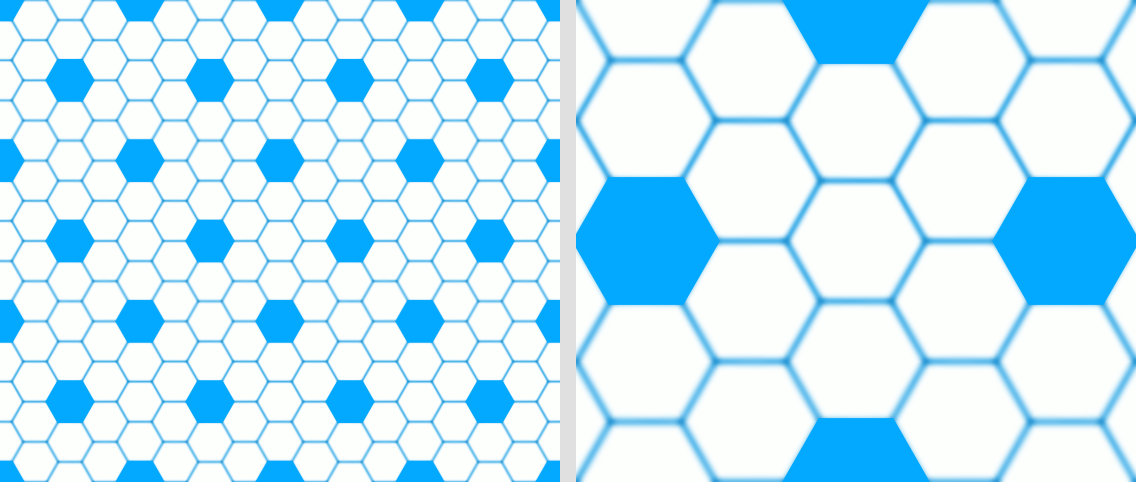
Left, the full canvas; right, a detail of the centre.
Give the GLSL for this pattern, as a Shadertoy shader.

```glsl
// Honeycomb of white cells with soft blue joints and sparse solid blue cells.
// Cells and blue accents sit on two centred lattices with whole repeats across
// the canvas; joints fade by edge distance and vary gently with wrapping sines.

const float TAU = 6.2831853;
const vec2 CANVAS = vec2(512.0, 440.0);        // design units
const vec2 CELL_PITCH = CANVAS / vec2(8.0, 12.0);
const vec2 ACCENT_PITCH = CANVAS / vec2(4.0, 3.0);

const vec3 WHITE = vec3(0.994, 1.0, 0.994);
const vec3 BLUE = vec3(0.01, 0.66, 1.0);
const vec3 JOINT = vec3(0.24, 0.68, 0.91);
const vec3 KNOT = vec3(0.08, 0.54, 0.80);

// Offset from p to the nearest point of a rectangular lattice
vec2 wrapCentred(vec2 p, vec2 pitch) {
    return p - pitch * floor(p / pitch + 0.5);
}

// Offset to the nearest corner or centre point of a centred lattice
vec2 nearestCentre(vec2 p, vec2 pitch) {
    vec2 a = wrapCentred(p, pitch);
    vec2 b = wrapCentred(p - 0.5 * pitch, pitch);
    return dot(a, a) < dot(b, b) ? a : b;
}

// Signed edge distance of a flat-topped cell, negative inside
float hexDistance(vec2 p, vec2 pitch) {
    vec2 q = abs(p);
    vec2 toNeighbour = 0.5 * pitch;
    float slant = dot(q, normalize(toNeighbour)) - 0.5 * length(toNeighbour);
    return max(q.y - 0.5 * pitch.y, slant);
}

// Distance to the closest corner of the same cell
float cornerDistance(vec2 p, vec2 pitch) {
    vec2 q = abs(p);
    vec2 n = normalize(0.5 * pitch);
    float apothem = 0.25 * length(pitch);
    vec2 side = vec2(apothem / n.x, 0.0);
    vec2 top = vec2((apothem - n.y * 0.5 * pitch.y) / n.x, 0.5 * pitch.y);
    return min(length(q - side), length(q - top));
}

float softSpot(float d, float radius) {
    return exp(-d * d / (radius * radius));
}

// Joint softness from 0 to 1, repeating with the accent lattice
float softness(vec2 p, vec2 pitch) {
    vec2 phase = TAU * p / pitch;
    float rows = cos(phase.y - TAU / 8.0);
    float ripple = sin(8.0 * phase.x + 5.0 * phase.y) * sin(9.0 * phase.y);
    return clamp(0.5 + 0.4 * rows + 0.15 * ripple, 0.0, 1.0);
}

void mainImage(out vec4 fragColor, in vec2 fragCoord) {
    vec2 p = fragCoord / iResolution.xy * CANVAS;
    float pixel = CANVAS.y / iResolution.y;

    // Joints, with darker knots where three meet
    vec2 cell = nearestCentre(p, CELL_PITCH);
    float edge = hexDistance(cell, CELL_PITCH);
    float soft = softness(p, ACCENT_PITCH);
    float joint = softSpot(edge, mix(1.1, 1.45, soft)) * mix(0.95, 0.75, soft);
    float knot = softSpot(cornerDistance(cell, CELL_PITCH), 1.4);
    vec3 color = mix(WHITE, JOINT, joint);
    color = mix(color, KNOT, 0.7 * knot);

    // Solid accents slightly overlap their joints
    vec2 accent = nearestCentre(p, ACCENT_PITCH);
    float rim = hexDistance(accent, CELL_PITCH) - 1.1;
    color = mix(color, BLUE, 1.0 - smoothstep(-0.6 * pixel, 0.6 * pixel, rim));

    fragColor = vec4(color, 1.0);
}
```
